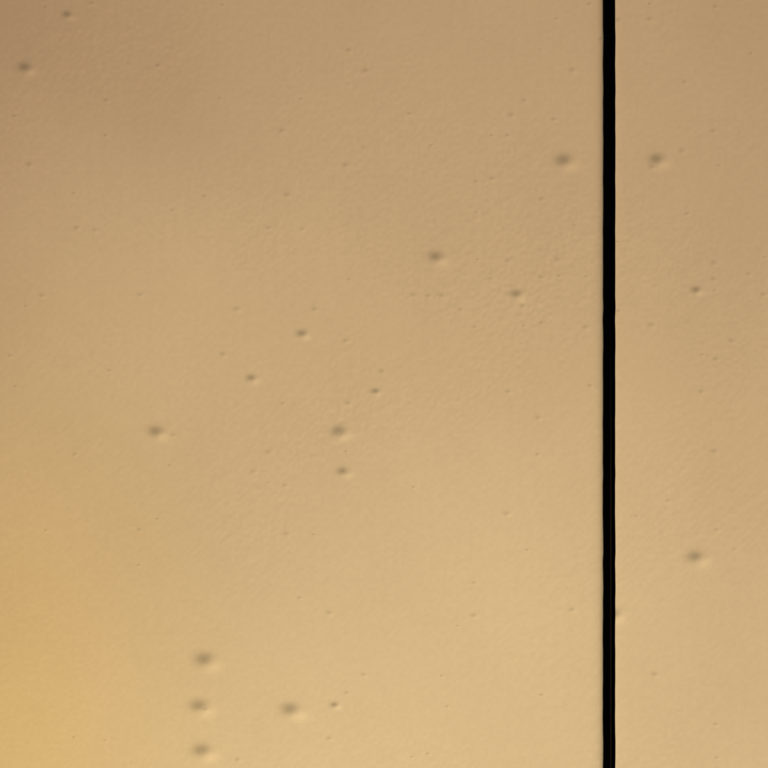
Reproduce this texture procedurally as a WebGL 1 fragment shader.

```glsl
precision highp float;

uniform vec2 u_resolution;

const vec3 SHADE_COLOR = vec3(0.685, 0.560, 0.412);
const vec3 LIGHT_COLOR = vec3(0.858, 0.735, 0.535);
const vec3 WARM_TINT = vec3(0.010, -0.012, -0.060);
const vec3 GROOVE_COLOR = vec3(0.008, 0.006, 0.006);
const vec3 GROOVE_LIP = vec3(0.085, 0.060, 0.035);
const float GROOVE_LEFT = 0.7852;
const float GROOVE_RIGHT = 0.8010;
const float RELIEF_STEP = 0.0022;
const float RELIEF_GAIN = 0.085;
const float PIT_DEPTH = 0.20;

float hash(vec2 p) {
  return fract(sin(dot(p, vec2(127.1, 311.7))) * 43758.5453);
}

float noise(vec2 p) {
  vec2 i = floor(p);
  vec2 f = fract(p);
  f = f * f * (3.0 - 2.0 * f);
  float low = mix(hash(i), hash(i + vec2(1.0, 0.0)), f.x);
  float high = mix(hash(i + vec2(0.0, 1.0)), hash(i + vec2(1.0, 1.0)), f.x);
  return mix(low, high, f.y);
}

float fbm(vec2 p) {
  float sum = 0.0;
  float amp = 0.5;
  for (int i = 0; i < 4; i++) {
    sum += amp * noise(p);
    p = mat2(0.8, 0.6, -0.6, 0.8) * p * 2.03 + 17.3;
    amp *= 0.5;
  }
  return sum;
}

float blob(vec2 p, vec2 center, vec2 size) {
  vec2 d = (p - center) / size;
  return exp(-dot(d, d));
}

// Plaster height: fine grain with wider trowelled bumps
float plasterHeight(vec2 p) {
  return 0.7 * fbm(p * 75.0) + 0.5 * noise(p * 190.0 + 9.0);
}

// How coarse the plaster is at each place
float roughness(vec2 p) {
  float r = 0.40 + 0.5 * smoothstep(0.4, 0.75, fbm(p * 6.0 + 3.0));
  r += 0.7 * blob(p, vec2(0.14, 0.93), vec2(0.13, 0.07));
  r += 0.6 * blob(p, vec2(0.67, 0.67), vec2(0.08, 0.12));
  r += 0.4 * blob(p, vec2(0.43, 0.44), vec2(0.08, 0.05));
  r += 0.4 * blob(p, vec2(0.95, 0.83), vec2(0.05, 0.04));
  return r;
}

// Sparse pits, dark inside with a lit lower right rim
float pits(vec2 p, float cells, float density) {
  vec2 cell = floor(p * cells);
  vec2 center = 0.3 + 0.4 * vec2(hash(cell + 5.1), hash(cell + 8.7));
  float size = mix(0.06, 0.15, hash(cell + 2.3));
  vec2 d = (fract(p * cells) - center) / vec2(size * 1.4, size);
  float hole = exp(-dot(d, d));
  vec2 e = d - vec2(0.9, -1.1);
  float rim = exp(-dot(e, e));
  return step(hash(cell + 31.0), density) * (hole - 0.4 * rim);
}

// Broad light falling across the wall, 0 in shade to 1 when lit
float wallLight(vec2 p) {
  float t = mix(0.97, 0.20, smoothstep(-0.15, 1.08, p.y));
  t -= 0.22 * exp(-p.x * 7.0) * (0.6 + 0.5 * p.y);
  t -= 0.22 * blob(p, vec2(0.0, 0.98), vec2(0.22, 0.17));
  t += 0.10 * blob(p, vec2(0.58, 0.25), vec2(0.26, 0.38));
  t += 0.05 * blob(p, vec2(0.25, 0.68), vec2(0.25, 0.14));
  t -= 0.10 * smoothstep(GROOVE_RIGHT, 1.0, p.x);
  t += 0.26 * (fbm(p * vec2(4.5, 3.5) + 21.0) - 0.47);
  return t;
}

void main() {
  vec2 p = gl_FragCoord.xy / u_resolution;
  float pixel = 1.0 / u_resolution.x;

  // Wall tone
  float t = wallLight(p);
  vec3 color = mix(SHADE_COLOR, LIGHT_COLOR, t);
  color += WARM_TINT * blob(p, vec2(0.0, 0.05), vec2(0.22, 0.40));

  // Relief lit from the upper left
  vec2 toLight = RELIEF_STEP * vec2(-0.6, 0.8);
  float slope = plasterHeight(p) - plasterHeight(p + toLight);
  float rough = roughness(p);
  color *= 1.0 + RELIEF_GAIN * rough * slope;
  color *= 1.0 + 0.018 * (noise(p * 240.0) - 0.5);

  // Pits gather where the plaster is coarse
  float pitting = pits(p, 17.0, 0.06) + 0.4 * pits(p + 0.37, 48.0, 0.10 * rough);
  color *= 1.0 - PIT_DEPTH * pitting;

  // Rounded edges beside the groove
  float leftGap = max(GROOVE_LEFT - p.x, 0.0);
  float rightGap = max(p.x - GROOVE_RIGHT, 0.0);
  color *= 1.0 - 0.30 * exp(-leftGap / 0.0035) * step(p.x, GROOVE_LEFT);
  color *= 1.0 + 0.04 * exp(-rightGap / 0.004) * step(GROOVE_RIGHT, p.x);

  // Dark groove with a faint inner lip toward the bottom
  float edge = 0.0006 * (noise(vec2(p.y * 60.0, 4.0)) - 0.5);
  float soft = max(pixel, 0.0012);
  float groove = smoothstep(-soft, soft, p.x - GROOVE_LEFT - edge)
               * smoothstep(-soft, soft, GROOVE_RIGHT - p.x + edge);
  float lip = blob(p, vec2(0.7955, p.y), vec2(0.0012, 1.0)) * smoothstep(0.65, 0.3, p.y);
  color = mix(color, GROOVE_COLOR + GROOVE_LIP * lip, groove);

  gl_FragColor = vec4(clamp(color, 0.0, 1.0), 1.0);
}
```
